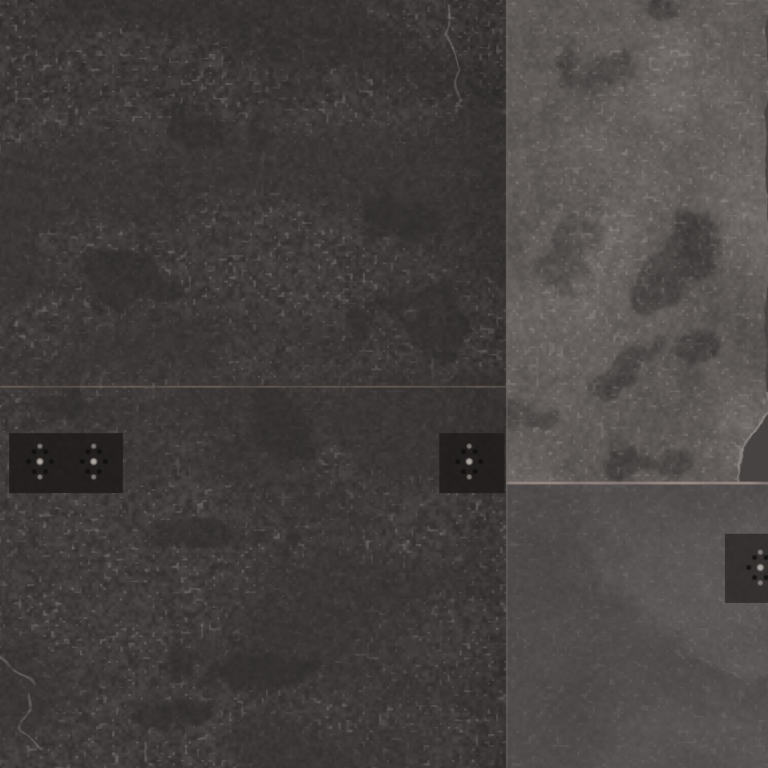
Write a three.js fragment shader that draws this texture.

```glsl
varying vec2 vUv;

float hash(vec2 p) {
  vec3 q = fract(vec3(p.xyx) * 0.1031);
  q += dot(q, q.yzx + 33.33);
  return fract((q.x + q.y) * q.z);
}

float noise(vec2 p) {
  vec2 i = floor(p), f = fract(p);
  f = f * f * (3.0 - 2.0 * f);
  return mix(mix(hash(i), hash(i + vec2(1, 0)), f.x),
             mix(hash(i + vec2(0, 1)), hash(i + vec2(1, 1)), f.x), f.y);
}

float fbm(vec2 p) {
  float sum = 0.0, amp = 0.5;
  for (int i = 0; i < 5; i++) {
    sum += amp * noise(p);
    p = mat2(1.6, 1.2, -1.2, 1.6) * p + 7.3;
    amp *= 0.5;
  }
  return sum;
}

float box(vec2 p, vec2 lo, vec2 hi) {
  vec2 d = abs(p - 0.5 * (lo + hi)) - 0.5 * (hi - lo);
  return 1.0 - smoothstep(-0.001, 0.001, max(d.x, d.y));
}

float dotMask(vec2 p, float radius) {
  return 1.0 - smoothstep(radius * 0.4, radius * 1.4, length(p));
}

float line(float d, float width) {
  return 1.0 - smoothstep(width * 0.3, width * 1.5, abs(d));
}

float segment(vec2 p, vec2 a, vec2 b) {
  vec2 d = b - a;
  return length(p - a - d * clamp(dot(p - a, d) / dot(d, d), 0.0, 1.0));
}

// Ragged stain with its slope given as a shear
float stain(vec2 p, vec2 centre, vec2 radius, float shear, float rough) {
  vec2 d = p - centre;
  d.x -= shear * d.y;
  return 1.0 - smoothstep(0.55, 1.15, length(d / radius) + (rough - 0.48) * 2.6);
}

vec3 darkSlate(vec2 p, float rough, float grain, float sparkle) {
  float broad = fbm(p * vec2(5.0, 9.0) + 4.0);
  float worn = smoothstep(0.32, 0.58, broad);
  float s = stain(p, vec2(0.378, 0.452), vec2(0.05, 0.05), 0.0, rough);
  s = max(s, stain(p, vec2(0.30, 0.305), vec2(0.12, 0.018), 0.0, rough));
  s = max(s, stain(p, vec2(0.52, 0.715), vec2(0.06, 0.025), -0.5, rough));
  s = max(s, stain(p, vec2(0.16, 0.64), vec2(0.10, 0.035), 0.0, rough));
  s = max(s, stain(p, vec2(0.27, 0.825), vec2(0.06, 0.03), 0.0, rough));
  s = max(s, stain(p, vec2(0.32, 0.13), vec2(0.11, 0.03), 0.8, rough));
  s = max(s, stain(p, vec2(0.21, 0.067), vec2(0.07, 0.022), 0.0, rough));
  s = max(s, stain(p, vec2(0.57, 0.58), vec2(0.11, 0.04), 0.0, rough));
  s = max(s, stain(p, vec2(0.10, 0.465), vec2(0.08, 0.025), 0.0, rough));
  float texture0 = mix(0.3, 1.0, worn) * (1.0 - 0.75 * s);
  float v = 0.207 + 0.028 * texture0 - 0.014 * s + (grain - 0.45) * 0.09 * (0.3 + texture0);
  v += sparkle * 0.11 * texture0;
  v -= 0.018 * smoothstep(0.55, 0.66, p.x) + 0.012 * smoothstep(0.855, 0.865, p.y);
  return v * vec3(1.03, 0.975, 0.96);
}

vec3 paleSlate(vec2 p, float rough, float grain, float sparkle) {
  float broad = fbm(p * 9.0 + 21.0);
  float s = stain(p, vec2(0.785, 0.90), vec2(0.055, 0.035), 0.4, rough);
  s = max(s, stain(p, vec2(0.755, 0.69), vec2(0.036, 0.065), 0.3, rough));
  s = max(s, stain(p, vec2(0.88, 0.655), vec2(0.04, 0.08), 0.5, rough));
  s = max(s, stain(p, vec2(0.83, 0.53), vec2(0.025, 0.05), 1.0, rough));
  s = max(s, stain(p, vec2(0.912, 0.55), vec2(0.025, 0.018), 0.0, rough));
  s = max(s, stain(p, vec2(0.70, 0.455), vec2(0.05, 0.02), 0.0, rough));
  s = max(s, stain(p, vec2(0.84, 0.40), vec2(0.05, 0.022), 0.0, rough));
  s = max(s, stain(p, vec2(0.87, 0.985), vec2(0.025, 0.018), 0.0, rough));
  float v = 0.368 + (broad - 0.48) * 0.18 - 0.075 * s + (grain - 0.45) * 0.085 + sparkle * 0.07;
  float chip = p.x - mix(0.96, 1.0, smoothstep(0.375, 0.49, p.y)) - (rough - 0.48) * 0.02;
  v = mix(v, 0.27, smoothstep(-0.001, 0.002, chip));
  v += 0.12 * line(chip, 0.002) * step(p.y, 0.49);
  return v * vec3(1.03, 0.98, 0.96);
}

vec3 cloudSlate(vec2 p, float rough, float grain, float sparkle) {
  float warp = (rough - 0.48) * 0.09;
  float edge = p.y - mix(0.215, 0.09, smoothstep(0.75, 1.0, p.x)) + warp;
  float upper = smoothstep(-0.006, 0.025, edge) * smoothstep(0.74, 0.78, p.x + warp);
  upper *= 1.0 - 0.7 * smoothstep(0.25, 0.35, p.y + warp - 0.15 * (p.x - 0.8));
  float lower = smoothstep(0.75, 0.84, p.x + warp) * (1.0 - smoothstep(0.04, 0.12, p.y + warp));
  float v = 0.292 + 0.05 * max(upper, 0.7 * lower) + (grain - 0.45) * 0.045 + sparkle * 0.04;
  v += (fbm(p * 12.0) - 0.48) * 0.05;
  return v * vec3(1.03, 0.98, 0.975);
}

// Dark holes in a ring, with bright pins down the middle
vec3 socket(vec3 col, vec2 p) {
  for (int i = 0; i < 6; i++) {
    float a = float(i) * 1.0472;
    col = mix(col, vec3(0.05), 0.8 * dotMask(p - 0.015 * vec2(cos(a), sin(a)), 0.0035));
  }
  for (int i = -1; i <= 1; i++) {
    float pin = dotMask(p - vec2(0.0, 0.02 * float(i)), i == 0 ? 0.0045 : 0.0035);
    col = mix(col, vec3(0.67, 0.64, 0.62), pin * (i == 0 ? 1.0 : 0.65));
  }
  return col;
}

void main() {
  vec2 p = vUv;
  float rough = fbm(p * 26.0);
  float grain = 0.55 * noise(p * 230.0) + 0.45 * noise(p * 130.0 + 9.0);
  float sparkle = smoothstep(0.72, 0.98, noise(p * vec2(190.0, 210.0) + 50.0));

  // Three slabs
  float right = smoothstep(0.658, 0.660, p.x);
  vec3 pale = mix(cloudSlate(p, rough, grain, sparkle), paleSlate(p, rough, grain, sparkle),
                  smoothstep(0.370, 0.372, p.y));
  vec3 col = mix(darkSlate(p, rough, grain, sparkle), pale, right);

  // Thin cracks
  vec2 w = p + 0.022 * (vec2(noise(p * 38.0), noise(p * 38.0 + 5.0)) - 0.5);
  float crack = segment(w, vec2(0.578, 1.0), vec2(0.575, 0.95));
  crack = min(crack, segment(w, vec2(0.575, 0.95), vec2(0.602, 0.91)));
  crack = min(crack, segment(w, vec2(0.602, 0.91), vec2(0.588, 0.866)));
  crack = min(crack, segment(w, vec2(0.0, 0.147), vec2(0.045, 0.111)));
  crack = min(crack, segment(w, vec2(0.033, 0.095), vec2(0.035, 0.045)));
  crack = min(crack, segment(w, vec2(0.035, 0.045), vec2(0.06, 0.025)));
  col += 0.12 * line(crack, 0.0022) * (0.4 + grain);

  // Joints
  float wear = 0.6 + 0.5 * noise(p * 40.0);
  col = mix(col, vec3(0.43, 0.38, 0.34), line(p.y - 0.4965, 0.0014) * (1.0 - right) * wear * 0.8);
  col = mix(col, vec3(0.60, 0.54, 0.52), line(p.y - 0.371, 0.002) * right * wear);
  col = mix(col, vec3(0.40, 0.38, 0.37), line(p.x - 0.660, 0.0014) * 0.5);

  // Socket plates
  float plate = max(box(p, vec2(0.012, 0.358), vec2(0.160, 0.436)),
                    box(p, vec2(0.572, 0.358), vec2(0.657, 0.436)));
  col = mix(col, vec3(0.135, 0.122, 0.12) + 0.02 * (grain - 0.5), plate);
  col = mix(col, vec3(0.205, 0.19, 0.185) + 0.02 * (grain - 0.5),
            box(p, vec2(0.944, 0.215), vec2(1.01, 0.305)));
  col = socket(col, p - vec2(0.052, 0.399));
  col = socket(col, p - vec2(0.122, 0.399));
  col = socket(col, p - vec2(0.611, 0.399));
  col = socket(col, p - vec2(0.990, 0.261));

  gl_FragColor = vec4(col, 1.0);
}
```
